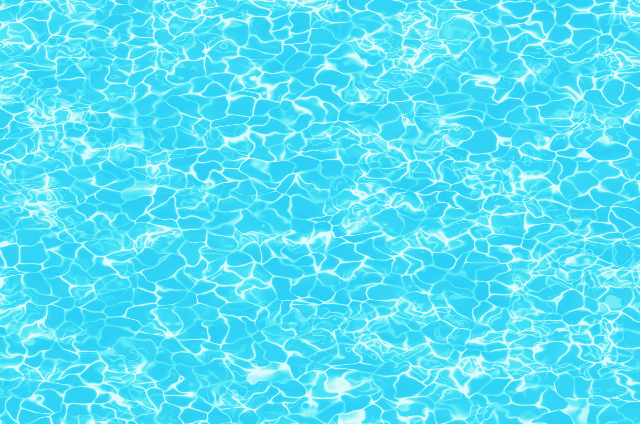
A WebGL 1 fragment shader for this texture:

```glsl
precision highp float;
// Sunlit swimming pool water: a bright caustic web over clear turquoise.
uniform vec2 u_resolution;

vec2 hash2(vec2 p) {
  vec3 q = fract(p.xyx * vec3(0.1031, 0.1030, 0.0973));
  q += dot(q, q.yzx + 33.33);
  return fract((q.xx + q.yz) * q.zy);
}

// Two independent channels of smooth value noise
vec2 noise2(vec2 p) {
  vec2 i = floor(p), f = fract(p);
  f = f * f * (3.0 - 2.0 * f);
  return mix(mix(hash2(i), hash2(i + vec2(1.0, 0.0)), f.x),
             mix(hash2(i + vec2(0.0, 1.0)), hash2(i + 1.0), f.x), f.y);
}

// Distances to the three nearest scattered cell centres
vec3 nearestThree(vec2 p) {
  vec2 cell = floor(p), f = fract(p);
  vec3 near = vec3(9.0);
  for (int y = -1; y <= 1; y++) {
    for (int x = -1; x <= 1; x++) {
      vec2 offset = vec2(float(x), float(y));
      float d = length(offset + hash2(cell + offset) - f);
      if (d < near.x) near = vec3(d, near.xy);
      else if (d < near.y) near = vec3(near.x, d, near.y);
      else near.z = min(near.z, d);
    }
  }
  return near;
}

float bell(float x, float width) {
  return exp(-x * x / (width * width));
}

// Bright filaments between cells, with a soft halo and glints at the junctions
float causticWeb(vec2 p, float width) {
  vec3 d = nearestThree(p);
  float edge = d.y - d.x;
  return 0.8 * bell(edge, width) + 0.12 * exp(-edge * 6.0)
       + 0.3 * bell(d.z - d.x, 0.15);
}

void main() {
  vec2 uv = gl_FragCoord.xy / u_resolution.y;

  // Cells are wider than tall, bent by ripples of two sizes
  vec2 p = uv * vec2(19.0, 29.0) + 20.0;
  vec2 ripple = noise2(p * 0.9 + 7.0) - 0.5;
  vec2 chop = noise2(p * 2.2 + 31.0) - 0.5;
  vec2 bent = p + 0.9 * ripple + 0.36 * chop;

  // Gentle variation across the pool
  vec2 drift = noise2(uv * vec2(3.5, 5.0) + 3.0);
  vec2 patches = noise2(bent * vec2(0.55, 0.8) + 50.0);
  vec2 shimmer = noise2(bent * vec2(1.2, 1.8) + 90.0);
  float light = 0.04 * drift.x + 0.10 * patches.x + 0.07 * shimmer.x;
  light += 0.17 * smoothstep(0.6, 0.85, patches.y) * shimmer.y;

  // Main web, brighter in some places than others
  float strength = 0.3 + 0.68 * smoothstep(0.15, 0.8, shimmer.y);
  light += strength * causticWeb(bent, 0.09);

  // Finer web where the surface is choppy, mostly toward the lower right
  float corner = 0.05 * smoothstep(0.9, 1.4, uv.x - 0.4 * uv.y);
  float choppy = smoothstep(0.48, 0.85, 0.25 * drift.y + 0.75 * patches.y + corner);
  vec2 fine = p * 1.5 + 0.9 * ripple + 1.0 * chop + 140.0;
  light += 0.6 * choppy * causticWeb(fine, 0.13);

  // Small curled loops and wisps
  vec2 curl = noise2(bent * vec2(1.1, 1.6) + 1.0 * chop + 210.0);
  float wisp = bell(curl.x - 0.68, 0.05) * smoothstep(0.5, 0.8, patches.x);
  light += 0.4 * wisp;

  // Turquoise depth to aqua to near-white foam
  vec3 deep = vec3(0.165, 0.805, 0.96);
  vec3 aqua = vec3(0.30, 0.905, 0.967);
  vec3 glint = vec3(0.86, 0.98, 0.98);
  vec3 color = mix(deep, aqua, smoothstep(0.0, 0.36, light));
  color = mix(color, glint, smoothstep(0.22, 1.05, light));
  gl_FragColor = vec4(color, 1.0);
}
```
